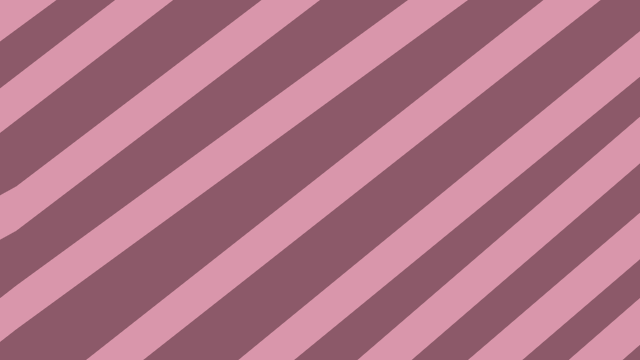
This pattern is drawn by a Shadertoy shader. Its source:

```glsl
const vec3 GROUND_COLOR = vec3(0.55, 0.35, 0.41);
const vec3 STRIPE_COLOR = vec3(0.85, 0.59, 0.67);

// Lengths are in canvas heights, slopes are rise over run.
const int   STRIPE_COUNT  = 9;
const float MIDDLE_INDEX  = 4.0;
const float MIDDLE_HEIGHT = 0.449;
const float PITCH         = 0.2894;
const float MIDDLE_SLOPE  = 0.80;
const float SLOPE_STEP    = 0.0185;
const float HALF_WIDTH    = 0.0491;
const float PIVOT_X       = 0.8889;
const float JOINT_X       = 0.045;

// Hand-laid variation of each stripe: shift, tilt, bend left of the joint.
const vec3 VARIATION[STRIPE_COUNT] = vec3[STRIPE_COUNT](
    vec3(-0.0076,  0.009,   0.0),
    vec3( 0.058,   0.0235,  0.0),
    vec3( 0.034,  -0.003,  -0.21),
    vec3( 0.0227, -0.0525,  0.05),
    vec3( 0.0,    -0.013,   0.0),
    vec3(-0.0373,  0.0005,  0.0),
    vec3(-0.0245,  0.024,   0.0),
    vec3( 0.0025,  0.001,   0.0),
    vec3( 0.0426, -0.004,   0.0)
);

// Signed distance to the edge of one slanted stripe, negative inside.
float stripeDistance(vec2 p, int index) {
    float k = float(index) - MIDDLE_INDEX;
    vec3 variation = VARIATION[index];
    float slope = MIDDLE_SLOPE + SLOPE_STEP * k + variation.y;
    float center = MIDDLE_HEIGHT - PITCH * k + variation.x
                 + slope * (p.x - PIVOT_X)
                 + variation.z * min(p.x - JOINT_X, 0.0);
    return abs(p.y - center) * inversesqrt(1.0 + slope * slope) - HALF_WIDTH;
}

void mainImage(out vec4 fragColor, in vec2 fragCoord) {
    vec2 p = fragCoord / iResolution.y;
    float pixel = 1.0 / iResolution.y;

    // Union of all stripes
    float d = 1e3;
    for (int i = 0; i < STRIPE_COUNT; i++) {
        d = min(d, stripeDistance(p, i));
    }

    float coverage = clamp(0.5 - d / pixel, 0.0, 1.0);
    fragColor = vec4(mix(GROUND_COLOR, STRIPE_COLOR, coverage), 1.0);
}
```
